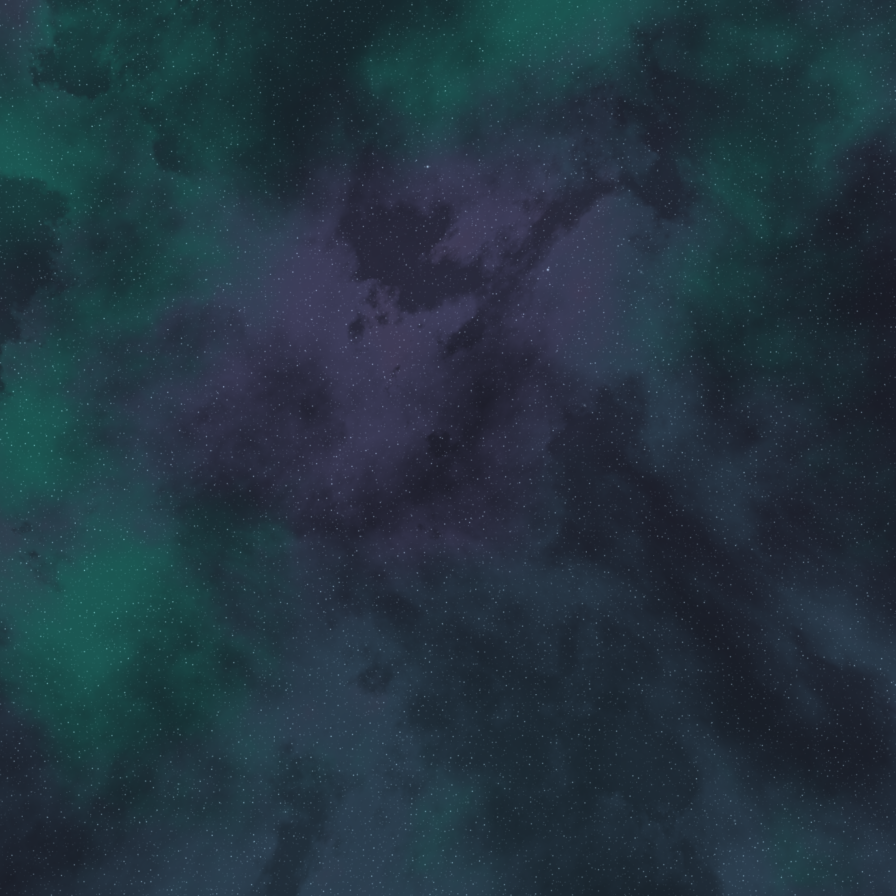
A WebGL 2 fragment shader for this texture:

```glsl
#version 300 es
precision highp float;

uniform vec2 u_resolution;
out vec4 fragColor;

// Palette
const vec3 NIGHT = vec3(0.104, 0.108, 0.152);
const vec3 DEEP_SEA = vec3(0.088, 0.155, 0.180);
const vec3 SLATE = vec3(0.170, 0.245, 0.310);
const vec3 TEAL = vec3(0.105, 0.345, 0.325);
const vec3 VIOLET = vec3(0.240, 0.240, 0.355);
const vec3 MAUVE = vec3(0.265, 0.215, 0.305);
const vec3 STARLIGHT = vec3(0.75, 0.88, 0.92);

// Layout, in canvas units around the centre
const vec2 CORE = vec2(-0.06, 0.10);
const vec2 TEAL_SIDE = vec2(-0.64, 0.77);
const vec2 DARK_SIDE = vec2(0.92, -0.38);
const float RING_RADIUS = 0.46;
const float RING_WIDTH = 0.21;

// Cloud and star tuning
const float WARP = 0.024;
const float HUE_SCALE = 5.5;
const float MIST_SCALE = 6.0;
const float DUST_SCALE = 7.0;
const float DUST_STRENGTH = 0.62;
const float FINE_STAR_GRID = 135.0;
const float FAINT_STAR_GRID = 210.0;
const float BRIGHT_STAR_GRID = 11.0;

vec3 hash3(vec2 cell) {
    vec3 h = fract(cell.xyx * vec3(0.1031, 0.1030, 0.0973));
    h += dot(h, h.yxz + 33.33);
    return fract((h.xxy + h.yzz) * h.zyx);
}

// Smooth cellular noise: random values blended around jittered points
float cellNoise(vec2 p) {
    vec2 cell = floor(p);
    vec2 local = p - cell;
    float total = 0.0;
    float weights = 0.0;
    for (int y = -1; y <= 1; y++) {
        for (int x = -1; x <= 1; x++) {
            vec2 offset = vec2(x, y);
            vec3 h = hash3(cell + offset + 100.0);
            vec2 d = offset + 0.2 + 0.6 * h.xy - local;
            float w = max(0.0, 1.44 - dot(d, d));
            w *= w * w;
            total += w * h.z;
            weights += w;
        }
    }
    return total / weights;
}

float cloud(vec2 p, int octaves, float roughness) {
    float sum = 0.0;
    float norm = 0.0;
    float amplitude = 1.0;
    for (int i = 0; i < octaves; i++) {
        sum += amplitude * cellNoise(p);
        norm += amplitude;
        amplitude *= roughness;
        p = mat2(1.62, 1.22, -1.22, 1.62) * p + 7.3;
    }
    return sum / norm;
}

// Layered sines that bend the cloud coordinates
vec2 sineWarp(vec2 p) {
    vec2 bend = vec2(0.0);
    float frequency = 7.0;
    float amplitude = WARP;
    for (int i = 0; i < 4; i++) {
        bend += amplitude * sin(frequency * (p.yx + bend.yx) + vec2(1.3, 4.1) * float(i + 1));
        frequency *= 1.9;
        amplitude *= 0.4;
    }
    return p + bend;
}

// One jittered star per occupied cell, never thinner than a pixel
float stars(vec2 p, float grid, float chance, float radius, float pixel) {
    vec2 cell = floor(p * grid);
    vec3 h = hash3(cell + 200.0);
    vec3 traits = hash3(cell + 471.0);
    float dist = length(p * grid - cell - 0.15 - 0.7 * h.xy) / grid;
    float spread = max(radius, 0.5 * pixel);
    float energy = radius * radius / (spread * spread);
    float brightness = mix(0.15, 1.0, traits.x * traits.x * traits.x);
    return step(h.z, chance) * brightness * energy * exp(-dist * dist / (spread * spread));
}

void main() {
    float pixel = 1.0 / min(u_resolution.x, u_resolution.y);
    vec2 p = (gl_FragCoord.xy - 0.5 * u_resolution) * pixel;
    vec2 q = sineWarp(p);
    vec2 fromCore = q - CORE;
    float radius = length(fromCore);
    vec2 flow = q * (1.1 - 0.25 * length(p));

    // Noise fields, centred on zero
    float hue = cloud(flow * HUE_SCALE + 3.7, 6, 0.52) - 0.5;
    float mist = cloud(flow * MIST_SCALE + 17.2, 7, 0.55) - 0.5;
    float dust = cloud(flow * DUST_SCALE + 41.9, 7, 0.6) - 0.5;

    // Broad regions: teal ring, violet core, slate foot, dark flank
    float facing = 0.5 + 0.5 * dot(fromCore, TEAL_SIDE) / (radius + 0.05);
    float ringOffset = (radius - RING_RADIUS) / RING_WIDTH;
    float ring = exp(-ringOffset * ringOffset);
    float core = exp(-12.0 * radius * radius);
    float foot = smoothstep(0.05, 0.40, -q.y) * exp(-6.0 * q.x * q.x);
    float flank = smoothstep(0.15, 0.60, dot(q, DARK_SIDE));

    float tealness = smoothstep(0.22, 0.80, ring * facing + 1.5 * hue);
    float violetness = smoothstep(0.22, 0.75, core - 0.9 * hue + 0.3 * flank);
    float mauveness = smoothstep(0.10, 0.32, mist - hue) * (1.0 - tealness);

    // Lit gas over its shaded base
    vec3 gas = mix(SLATE, TEAL, tealness);
    gas = mix(gas, VIOLET, violetness);
    gas = mix(gas, MAUVE, 0.3 * mauveness);
    vec3 shade = mix(NIGHT, DEEP_SEA, max(tealness, 0.7 * foot) * (1.0 - 0.7 * violetness));
    float bias = 0.20 * core + 0.07 * ring * facing + 0.17 * foot - 0.10 * flank;
    float density = smoothstep(-0.25, 0.30, mist + 0.3 * dust + bias);

    // Dust banks with edges that vary from crisp to soft
    float softness = mix(0.06, 0.24, smoothstep(-0.15, 0.15, hue));
    float bank = smoothstep(0.0, softness, dust - 0.4 * mist - 0.005);
    density *= 1.0 - DUST_STRENGTH * bank;
    vec3 color = mix(shade, gas, density);
    color *= 1.0 + 0.2 * dust;

    // Star field
    float fine = stars(p, FINE_STAR_GRID, 0.55, 0.0009, pixel);
    float faint = stars(p + 5.0, FAINT_STAR_GRID, 0.5, 0.0008, pixel);
    float bright = stars(p + 3.0, BRIGHT_STAR_GRID, 0.09, 0.0013, pixel);
    color += STARLIGHT * (0.32 * fine + 0.12 * faint + 0.75 * bright);

    fragColor = vec4(color, 1.0);
}
```
